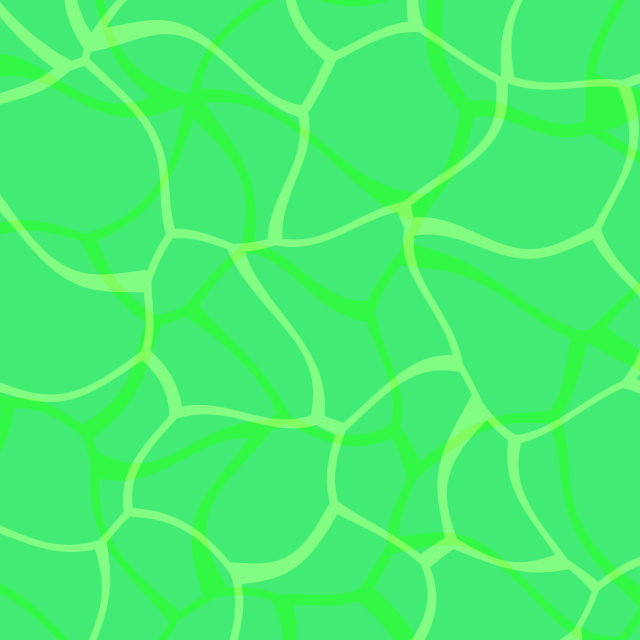
A WebGL 2 fragment shader for this texture:

```glsl
#version 300 es
precision highp float;

uniform vec2 u_resolution;
out vec4 fragColor;

const vec3 WATER = vec3(0.26, 0.92, 0.45);
const vec3 DEEP = vec3(0.20, 0.97, 0.27);
const vec3 FOAM = vec3(0.51, 0.99, 0.51);
const vec3 FOAM_ON_DEEP = vec3(0.50, 0.99, 0.38);

const float CELLS = 4.0;         // cells across the canvas
const float JITTER = 0.88;       // scatter of the cell centres
const float FOAM_WIDTH = 0.052;  // line widths, in cells
const float DEEP_WIDTH = 0.063;
const float WARP = 0.11;         // bending of the lines, in cells
const float WARP_FREQ = 4.4;

vec2 hash2(vec2 p) {
    vec3 q = fract(p.xyx * vec3(0.1031, 0.1030, 0.0973));
    q += dot(q, q.yzx + 33.33);
    return fract((q.xx + q.yz) * q.zy);
}

// Two crossed sets of waves bend the plane
vec2 bend(vec2 p, float phase) {
    vec2 waves = sin(p.yx * WARP_FREQ + vec2(phase, phase * 1.7));
    vec2 diagonal = vec2(p.x + p.y, p.x - p.y) * WARP_FREQ * 0.43;
    return p + WARP * (waves + 0.8 * sin(diagonal + phase * 2.3));
}

// Difference between the distances to the two nearest cell centres
float cellGap(vec2 p) {
    vec2 cell = floor(p);
    float nearest = 1e3;
    float second = 1e3;
    for (int y = -2; y <= 2; y++) {
        for (int x = -2; x <= 2; x++) {
            vec2 id = cell + vec2(x, y);
            vec2 centre = id + 0.5 + JITTER * (hash2(id) - 0.5);
            float d = distance(p, centre);
            second = min(second, max(nearest, d));
            nearest = min(nearest, d);
        }
    }
    return second - nearest;
}

float web(vec2 p, float width, float phase) {
    float gap = cellGap(bend(p, phase));
    float blur = 0.75 * fwidth(gap) + 1e-5;
    return 1.0 - smoothstep(width - blur, width + blur, gap);
}

void main() {
    vec2 p = CELLS * gl_FragCoord.xy / min(u_resolution.x, u_resolution.y);

    float deep = web(p + vec2(41.37, 17.61), DEEP_WIDTH, 2.6);
    float foam = web(p + vec2(8.23, 63.45), FOAM_WIDTH, 0.7);

    // Translucent foam lies over the deep lines
    vec3 below = mix(WATER, DEEP, deep);
    vec3 above = mix(FOAM, FOAM_ON_DEEP, deep);
    fragColor = vec4(mix(below, above, foam), 1.0);
}
```
